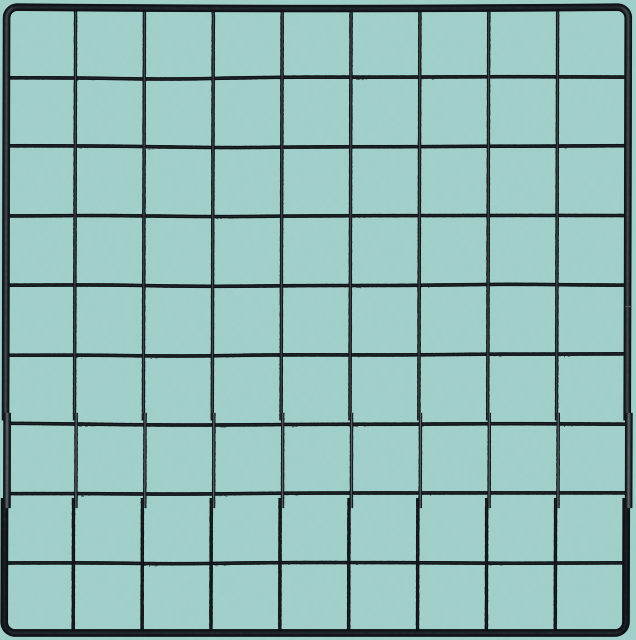
Reproduce this pattern procedurally as a WebGL 1 fragment shader.

```glsl
precision highp float;
// Black wire grid panel, nine by nine cells in a rounded frame, on pale teal.
uniform vec2 u_resolution;

const vec3 TEAL = vec3(0.63, 0.81, 0.79);
const vec3 BLACK = vec3(0.05, 0.065, 0.08);
const vec3 GREY = vec3(0.36, 0.42, 0.43);
const vec2 GRID_START = vec2(0.0099, 0.0117);
const vec2 GRID_PITCH = vec2(0.1076, 0.1084);
const vec2 FRAME_CENTER = vec2(0.4954, 0.5);
const vec2 FRAME_HALF = vec2(0.4857, 0.489);
const float FRAME_CORNER = 0.017;
const float FRAME_WIDTH = 0.0060;
const float WIRE_WIDTH = 0.0027;

float hash(vec2 p) {
  p = fract(p * vec2(0.1031, 0.1137));
  p += dot(p, p.yx + 33.33);
  return fract((p.x + p.y) * p.x * 7.13);
}

float noise(vec2 p) {
  vec2 i = floor(p), f = fract(p);
  f = f * f * (3.0 - 2.0 * f);
  float low = mix(hash(i), hash(i + vec2(1.0, 0.0)), f.x);
  float high = mix(hash(i + vec2(0.0, 1.0)), hash(i + 1.0), f.x);
  return mix(low, high, f.y);
}

float roundedBox(vec2 p, vec2 halfSize, float radius) {
  vec2 q = abs(p) - halfSize + radius;
  return length(max(q, 0.0)) + min(max(q.x, q.y), 0.0) - radius;
}

float coverage(float d, float px) {
  return 1.0 - smoothstep(-0.6 * px, 0.6 * px, d);
}

// Index of the closest inner wire along one axis
float wireIndex(float v, float start, float pitch) {
  return clamp(floor((v - start) / pitch + 0.5), 1.0, 8.0);
}

// Slight bend of each horizontal wire
float sag(float x, float row) {
  float dip = (x - 0.28) / 0.13;
  float depth = 0.001 + 0.0015 * hash(vec2(row, 4.7));
  return 0.0008 - depth * exp(-dip * dip) + 0.0024 * (noise(vec2(x * 5.0, row * 7.0)) - 0.5);
}

// Round bar lit along its middle; d is the offset from its axis
vec3 barColor(float d, float halfWidth, float shine) {
  float t = d / halfWidth;
  return mix(BLACK, GREY, shine * exp(-5.0 * t * t));
}

vec3 paintBar(vec3 base, float d, float halfWidth, float shine, float alpha, float px) {
  return mix(base, barColor(d, halfWidth, shine), alpha * coverage(abs(d) - halfWidth, px));
}

vec3 drawGrid(vec3 base, vec2 p, float shift, float shine, float alpha, float px) {
  vec2 q = vec2(p.x - shift - 0.0026 * (p.y - 0.75), p.y);
  float grain = noise(p * 330.0) - 0.5;
  float bow = 0.0025 * sin(3.1416 * p.x) * smoothstep(0.9, 1.0, p.y);
  float box = roundedBox(q + vec2(0.0, bow) - FRAME_CENTER, FRAME_HALF, FRAME_CORNER);
  float inside = alpha * coverage(box, px);

  // Horizontal wires, with scuffed lower edges near the crossings
  float row = wireIndex(p.y, GRID_START.y, GRID_PITCH.y);
  float dy = p.y - GRID_START.y - row * GRID_PITCH.y - sag(p.x, row);
  float column = wireIndex(q.x, GRID_START.x, GRID_PITCH.x);
  float dx = q.x - GRID_START.x - column * GRID_PITCH.x;
  float scuff = smoothstep(0.025, 0.0, abs(dx - 0.012)) * step(0.55, hash(vec2(column, row)));
  float fringe = step(dy, 0.0) * scuff * max(grain, 0.0) * 0.006;
  base = mix(base, GREY, inside * coverage(abs(dy) - WIRE_WIDTH - fringe, px));
  base = paintBar(base, dy + 0.0003 * grain, WIRE_WIDTH, 0.22, inside, px);

  // Vertical wires
  float edge = WIRE_WIDTH + 0.0005 * grain;
  base = paintBar(base, dx, edge, shine, inside, px);

  // Outer frame: sides catch more light than top and bottom
  float side = smoothstep(0.47, 0.483, abs(q.x - FRAME_CENTER.x));
  float frameShine = mix(0.25, shine, side) + 0.1 * grain;
  return paintBar(base, box, FRAME_WIDTH, frameShine, alpha, px);
}

void main() {
  vec2 p = gl_FragCoord.xy / u_resolution.y;
  float px = 1.0 / u_resolution.y;
  vec3 color = TEAL + 0.008 * (noise(p * 140.0) - 0.5);

  // Three overlapping strips: upper, lower and the shifted band between
  for (int i = 0; i < 3; i++) {
    vec2 span = vec2(0.343, 2.0);
    float shift = 0.0;
    float shine = 0.62;
    if (i == 1) {
      span = vec2(-1.0, 0.222);
      shift = -0.0012;
      shine = 0.15;
    } else if (i == 2) {
      span = vec2(0.206, 0.355);
      shift = 0.0025;
      shine = 0.9;
    }
    float strip = coverage(span.x - p.y, px) * coverage(p.y - span.y, px);
    color = drawGrid(color, p, shift, shine, strip, px);
  }

  // Butt joint in the right side of the frame
  float joint = roundedBox(p - vec2(0.982, 0.521), vec2(0.005, 0.0009), 0.0005);
  color = mix(color, GREY, 0.8 * coverage(joint, px));
  gl_FragColor = vec4(color, 1.0);
}
```
